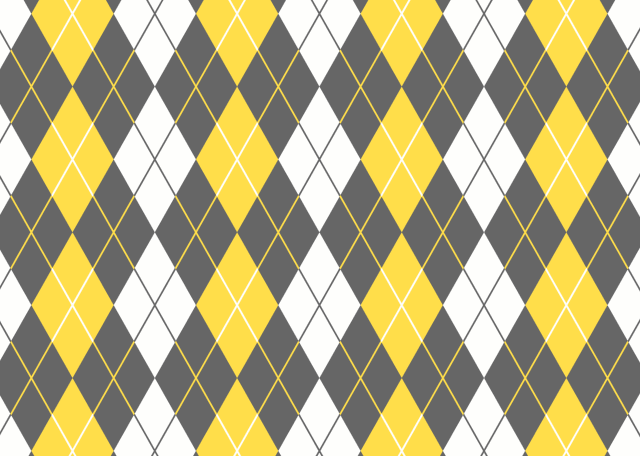
A WebGL 2 fragment shader for this pattern:

```glsl
#version 300 es
precision highp float;
// Argyle: columns of yellow and white diamonds set among grey ones, with thin
// diagonal lines crossing at every diamond's centre. Skewed coordinates turn
// the diamonds into unit squares; each pixel averages a grid of samples.

#define DIAMOND vec2(0.1286, 0.2277)  // full size, in canvas widths
#define ORIGIN vec2(0.1133, 0.4634)   // centre of one yellow diamond
#define WHITE_LINE 0.0030             // line widths, in canvas widths
#define YELLOW_LINE 0.0027
#define GREY_LINE 0.0026
#define GREY vec3(0.40, 0.40, 0.40)
#define YELLOW vec3(1.00, 0.87, 0.29)
#define WHITE vec3(0.995, 0.995, 0.99)
#define SAMPLES 4
#define FILTER_WIDTH 1.2              // edge smoothing, in pixels

uniform vec2 u_resolution;
out vec4 fragColor;

vec3 argyle(vec2 point) {
    // Skew so that diamond borders lie on half-integers
    vec2 p = (point - ORIGIN) / DIAMOND;
    vec2 skewed = vec2(p.x + p.y, p.x - p.y);
    vec2 cell = floor(skewed + 0.5);

    // Distance to the nearer centre line, measured across the line
    vec2 offset = abs(skewed - cell);
    float lineDistance = min(offset.x, offset.y)
        * DIAMOND.x * DIAMOND.y / length(DIAMOND);

    // Colours alternate: grey on odd cells, yellow and white columns on even
    float column = mod(cell.x + cell.y, 4.0);
    vec3 fill = GREY;
    vec3 lineColor = YELLOW;
    float lineWidth = YELLOW_LINE;
    if (column < 0.5) {
        fill = YELLOW;
        lineColor = WHITE;
        lineWidth = WHITE_LINE;
    } else if (abs(column - 2.0) < 0.5) {
        fill = WHITE;
        lineColor = GREY;
        lineWidth = GREY_LINE;
    }
    return lineDistance < 0.5 * lineWidth ? lineColor : fill;
}

void main() {
    // Average samples spread over the pixel
    vec3 color = vec3(0.0);
    for (int j = 0; j < SAMPLES; j++) {
        for (int i = 0; i < SAMPLES; i++) {
            vec2 jitter = (vec2(i, j) + 0.5) / float(SAMPLES) - 0.5;
            vec2 pixel = gl_FragCoord.xy + jitter * FILTER_WIDTH;
            color += argyle(pixel / u_resolution.x);
        }
    }
    fragColor = vec4(color / float(SAMPLES * SAMPLES), 1.0);
}
```
